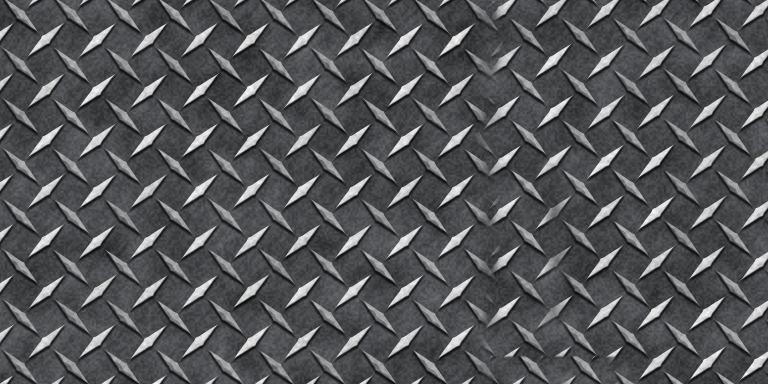
Reproduce this texture procedurally as a Shadertoy shader.

```glsl
// Worn steel tread plate: crossed raised diamonds, with a blended seam between sheets.
#define CELL vec2(0.1335, 0.131)     // lattice spacing, canvas heights
#define ORIGIN vec2(0.788, 0.5026)   // centre of one bright tread
#define SHEET_SHIFT vec2(0.10, 0.42) // lattice offset of the right sheet, cells
#define SEAM_X 1.275                 // seam position, canvas heights
#define HALF_LENGTH 0.47             // tread size, cells
#define HALF_WIDTH 0.098
#define BRIGHT_ANGLE 0.76
#define DULL_ANGLE -0.79
#define MOTTLE 0.22                  // contrast of the base metal
#define GRAIN 0.10
#define TINT vec3(0.975, 1.0, 1.035) // cool cast of the dark metal

float hash(vec2 p) {
    vec3 q = fract(vec3(p.xyx) * 0.1031);
    q += dot(q, q.yzx + 33.33);
    return fract((q.x + q.y) * q.z);
}

float noise(vec2 p) {
    vec2 i = floor(p), f = fract(p);
    f = f * f * (3.0 - 2.0 * f);
    return mix(mix(hash(i), hash(i + vec2(1, 0)), f.x),
               mix(hash(i + vec2(0, 1)), hash(i + vec2(1, 1)), f.x), f.y);
}

float fbm(vec2 p) {
    float sum = 0.0, gain = 0.5;
    for (int i = 0; i < 5; i++) {
        sum += gain * noise(p);
        p = p * 2.03 + 17.7;
        gain *= 0.5;
    }
    return sum / 0.97;
}

// Signed distance to a pointed tread with a small hump in the middle
float treadDistance(vec2 q) {
    float t = abs(q.x) / HALF_LENGTH;
    float hump = 0.016 * exp(-q.x * q.x * 500.0);
    return abs(q.y) - HALF_WIDTH * (1.0 - t) * (0.88 + 0.3 * t) - hump;
}

// Lays one lattice of treads, centred on whole numbers, over the base tone
float addTreads(float tone, vec2 g, float angle, float litTone, float shadeTone, float aa) {
    vec2 id = floor(g + 0.5);
    float vary = hash(id + 31.0);
    vec2 q = g - id + 0.03 * (vec2(hash(id + 7.0), hash(id + 53.0)) - 0.5);
    float c = cos(angle), s = sin(angle);
    mat2 toTread = mat2(c, -s, s, c);
    vec2 local = toTread * q;

    // Contact shadow below
    float shadow = treadDistance(toTread * (q + vec2(0.0, 0.05)));
    tone *= 1.0 - 0.72 * (1.0 - smoothstep(-0.025, 0.04, shadow));

    // Two faces either side of a ridge, with scuffs and a dark lower rim
    float d = treadDistance(local);
    float ridge = 0.016 * sin(local.x * 22.0 + vary * 6.0) - 0.016;
    float face = mix(shadeTone, litTone, smoothstep(-0.015, 0.015, local.y - ridge));
    face += 0.22 * (fbm(g * vec2(15.0, 18.0)) - 0.5) + 0.08 * (vary - 0.5);
    float rim = smoothstep(-0.03, 0.0, d) * smoothstep(0.01, -0.02, local.y);
    face *= 1.0 - 0.45 * rim;
    return mix(tone, face, 1.0 - smoothstep(-aa, aa, d));
}

float sheet(float base, vec2 g, float aa) {
    float tone = addTreads(base, g + 0.5, DULL_ANGLE, 0.63, 0.43, aa);
    return addTreads(tone, g, BRIGHT_ANGLE, 0.86, 0.79, aa);
}

void mainImage(out vec4 fragColor, in vec2 fragCoord) {
    vec2 p = fragCoord / iResolution.y;
    vec2 g = (p - ORIGIN) / CELL;
    float aa = 0.65 / (iResolution.y * CELL.y);

    // Base metal: broad mottling, fine grain and faint streaks
    float base = 0.282 + MOTTLE * (fbm(p * 14.0) - 0.5);
    base += GRAIN * (noise(p * 190.0) - 0.5);
    base += 0.05 * (noise(vec2(p.x + p.y, p.x - p.y) * vec2(14.0, 70.0)) - 0.5);

    // Two sheets cross-faded along an uneven seam
    float wobble = 0.05 * (noise(vec2(p.y * 14.0, 3.0)) - 0.5);
    float right = smoothstep(-0.02, 0.02, p.x - SEAM_X - wobble);

    // Strip of the left sheet along the bottom edge
    float strip = smoothstep(1.22, 1.24, p.x) * (1.0 - smoothstep(1.58, 1.62, p.x));
    strip *= 1.0 - smoothstep(0.064, 0.072, p.y + 0.3 * wobble);
    right *= 1.0 - strip;
    float tone = mix(sheet(base, g, aa), sheet(base, g + SHEET_SHIFT, aa), right);

    // Treads worn away along the seam and a second, lower band
    float upperWear = exp(-pow((p.x - SEAM_X) / 0.025, 2.0));
    float lowerWear = exp(-pow((p.x - 1.445 - wobble) / 0.03, 2.0));
    lowerWear *= 1.0 - smoothstep(0.45, 0.62, p.y);
    float wear = max(upperWear, lowerWear) * (0.3 + 0.5 * noise(p * 25.0));
    tone = mix(tone, base, clamp(wear, 0.0, 0.8));

    // Cool shadows, neutral highlights
    vec3 color = tone * mix(TINT, vec3(1.0), smoothstep(0.3, 0.6, tone));
    fragColor = vec4(clamp(color, 0.0, 1.0), 1.0);
}
```
